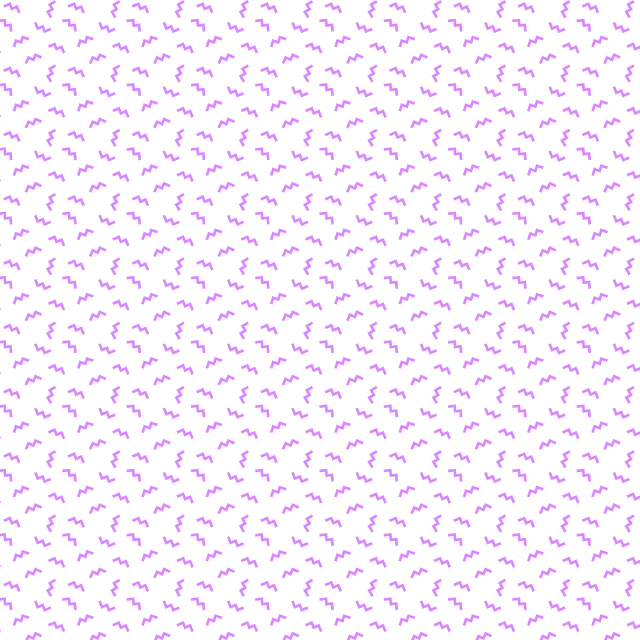
This pattern is drawn by a WebGL 2 fragment shader. Its source:

```glsl
#version 300 es
precision highp float;
// Tiled confetti of small violet zigzags, tilted various ways on white.

uniform vec2 u_resolution;
out vec4 fragColor;

float boxDistance(vec2 p, vec2 halfSize) {
    vec2 q = abs(p) - halfSize;
    return length(max(q, 0.0)) + min(max(q.x, q.y), 0.0);
}

// Mirrored M shape: square corners, outer legs a little longer than inner ones.
float zigzagDistance(vec2 p) {
    float inner = 0.083, outer = 0.102, halfWidth = 0.0207;
    p.x = abs(p.x);
    vec2 q = vec2(p.x + p.y, p.x - p.y) * 0.70711;
    float innerLeg = boxDistance(q - vec2(0.5 * inner, 0.0),
                                 vec2(0.5 * inner + halfWidth, halfWidth));
    float outerLeg = boxDistance(q - vec2(inner, 0.5 * (outer - halfWidth)),
                                 vec2(halfWidth, 0.5 * (outer + halfWidth)));
    return min(innerLeg, outerLeg);
}

void main() {
    float repeats = 9.955;
    vec2 tilePos = gl_FragCoord.xy / u_resolution.y * repeats;
    float pixel = repeats / u_resolution.y;

    // Centre in the tile (xy) and tilt in degrees (z) of each zigzag
    vec3 placements[7] = vec3[7](
        vec3(0.815, 0.812, 75.0),
        vec3(0.185, 0.818, -22.0),
        vec3(0.664, 0.543, 157.0),
        vec3(0.080, 0.558, -39.0),
        vec3(0.328, 0.297, 27.0),
        vec3(0.880, 0.193, -22.0),
        vec3(0.519, 0.026, 21.0));

    float nearest = 1.0;
    for (int i = 0; i < 7; i++) {
        // Wrap around the tile so shapes cross its edges
        vec2 offset = fract(tilePos - placements[i].xy + 0.5) - 0.5;
        float tilt = radians(placements[i].z);
        float c = cos(tilt), s = sin(tilt);
        vec2 local = vec2(c * offset.x + s * offset.y, c * offset.y - s * offset.x);
        nearest = min(nearest, zigzagDistance(local));
    }

    // Violet strokes with a one-pixel soft edge
    float ink = clamp(0.5 - nearest / pixel, 0.0, 1.0);
    vec3 violet = vec3(0.85, 0.53, 1.0);
    fragColor = vec4(mix(vec3(1.0), violet, ink), 1.0);
}
```
